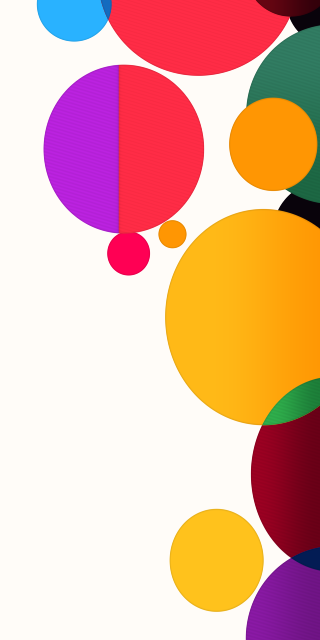
Reproduce this background procedurally as a Shadertoy shader.

```glsl
// Overlapping flat colour discs, clustered along the top and right of a warm white sheet.

#define PAPER vec3(1.0, 0.988, 0.974)
#define INK vec3(0.035, 0.01, 0.045)
#define CRIMSON vec3(1.0, 0.17, 0.27)
#define VIOLET vec3(0.72, 0.13, 0.86)
#define AMBER vec3(1.0, 0.59, 0.01)
#define GOLD vec3(1.0, 0.725, 0.09)
#define WINE vec3(0.60, 0.0, 0.13)
#define SPLIT_X 0.371
#define WEAVE_PITCH 0.0104
#define WEAVE_DEPTH 0.025
#define RIM_DEPTH 0.10

// Signed distance to an ellipse, approximate but exact on its outline
float ellipse(vec2 p, vec2 centre, vec2 radii) {
    return (length((p - centre) / radii) - 1.0) * min(radii.x, radii.y);
}

// Antialiased coverage of a signed distance
float cover(float d) {
    float halfPixel = 0.6 / iResolution.x;
    return 1.0 - smoothstep(-halfPixel, halfPixel, d);
}

// Lay a colour over the base with a faintly darker rim
vec3 paint(vec3 base, vec3 colour, float d) {
    float rim = smoothstep(-0.006, 0.0, d);
    return mix(base, colour * (1.0 - RIM_DEPTH * rim), cover(d));
}

// Fine diagonal print texture
float weave(vec2 p) {
    float wave = sin(6.28318 * (p.y + 0.3 * p.x) / WEAVE_PITCH);
    return 1.0 + WEAVE_DEPTH * wave;
}

void mainImage(out vec4 fragColor, in vec2 fragCoord) {
    // Sheet is 1 wide and 2 high
    vec2 p = fragCoord / iResolution.xy * vec2(1.0, 2.0);
    float texture1 = weave(p);
    vec3 col = PAPER;

    // Top: blue and crimson with their overlap, ink and wine in the corner
    float blue = ellipse(p, vec2(0.232, 1.987), vec2(0.117));
    float red = ellipse(p, vec2(0.620, 2.078), vec2(0.315));
    col = paint(col, INK, ellipse(p, vec2(1.042, 2.0), vec2(0.148)));
    col = paint(col, vec3(0.16, 0.70, 1.0), blue);
    col = paint(col, CRIMSON * texture1, red);
    col = paint(col, vec3(0.08, 0.42, 0.75), max(blue, red));
    vec3 corner = mix(vec3(0.40, 0.02, 0.07), vec3(0.20, 0.0, 0.04), smoothstep(0.82, 1.0, p.x));
    col = paint(col, corner, ellipse(p, vec2(0.909, 2.091), vec2(0.143)));

    // Right: green disc over ink, with an amber disc in front
    vec3 green = mix(vec3(0.11, 0.40, 0.26), vec3(0.19, 0.48, 0.38), smoothstep(1.4, 1.85, p.y));
    col = paint(col, INK, ellipse(p, vec2(1.016, 1.271), vec2(0.164)));
    col = paint(col, green * texture1, ellipse(p, vec2(1.042, 1.643), vec2(0.273, 0.281)));
    col = paint(col, AMBER, ellipse(p, vec2(0.854, 1.549), vec2(0.138, 0.146)));

    // Left: pink dot behind the two-tone disc, then a small amber dot
    col = paint(col, vec3(1.0, 0.0, 0.33), ellipse(p, vec2(0.402, 1.208), vec2(0.067, 0.069)));
    vec3 twoTone = mix(CRIMSON, VIOLET, cover(p.x - SPLIT_X));
    twoTone *= 1.0 - 0.12 * exp(-abs(p.x - SPLIT_X) * 250.0);
    col = paint(col, twoTone * texture1, ellipse(p, vec2(0.387, 1.534), vec2(0.251, 0.264)));
    col = paint(col, AMBER, ellipse(p, vec2(0.539, 1.268), vec2(0.044)));

    // Lower right: gold, wine and violet chain
    float gold = ellipse(p, vec2(0.823, 1.009), vec2(0.307, 0.338));
    float wine = ellipse(p, vec2(1.042, 0.518), vec2(0.258, 0.305));
    float violet = ellipse(p, vec2(1.047, 0.005), vec2(0.279, 0.289));
    vec3 wineShade = WINE * mix(1.0, 0.68, smoothstep(0.80, 1.0, p.x));
    vec3 violetShade = VIOLET * mix(0.74, 0.60, smoothstep(0.78, 1.0, p.x));
    col = paint(col, wineShade * texture1, wine);
    col = paint(col, mix(GOLD, AMBER, smoothstep(0.65, 1.05, p.x)), gold);
    col = paint(col, violetShade * texture1, violet);

    // Blended lenses where the chain overlaps
    vec3 leaf = mix(vec3(0.18, 0.67, 0.29), vec3(0.11, 0.49, 0.22), smoothstep(0.85, 1.0, p.x));
    col = paint(col, leaf * texture1, max(gold, wine));
    col = paint(col, vec3(0.01, 0.11, 0.33), max(wine, violet));

    // Lone pale gold disc near the bottom
    col = paint(col, vec3(1.0, 0.76, 0.11), ellipse(p, vec2(0.677, 0.249), vec2(0.147, 0.161)));

    fragColor = vec4(clamp(col, 0.0, 1.0), 1.0);
}
```
